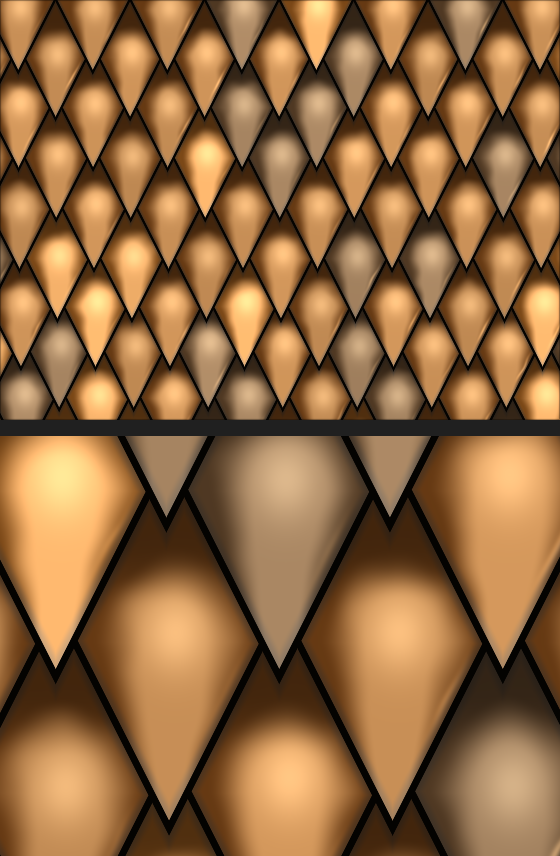
Top, the full canvas; bottom, a detail of the centre.
A WebGL 2 fragment shader for this pattern:

```glsl
#version 300 es
precision highp float;

uniform vec2 u_resolution;
out vec4 outColor;

float hash(vec2 p) {
    vec3 q = fract(vec3(p.xyx) * vec3(0.1031, 0.1030, 0.0973));
    q += dot(q, q.yzx + 33.33);
    return fract((q.x + q.y) * q.z);
}

float noise(vec2 p) {
    vec2 i = floor(p), f = fract(p);
    f = f * f * (3.0 - 2.0 * f);
    return mix(mix(hash(i), hash(i + vec2(1, 0)), f.x),
               mix(hash(i + vec2(0, 1)), hash(i + vec2(1, 1)), f.x), f.y);
}

// Depth of a row's scale tips below the top edge; the last rows crowd together
float tipDepth(float row) {
    float j = row - 3.0;
    return 2.955 + 0.678 * j - 0.166 * pow(clamp(j, 0.0, 4.0) / 4.0, 5.0)
         + (row < 0.5 ? 0.05 : 0.0);
}

// q is measured from the scale's tip, edge is the distance to its own outline
vec3 shadeScale(vec2 q, vec2 id, float edge) {
    float kind = hash(id + 7.3), tone = hash(id + 41.7);
    vec3 body = vec3(0.79, 0.565, 0.34);
    vec3 shade = vec3(0.40, 0.225, 0.075);
    if (kind < 0.25) {
        body = vec3(0.66, 0.525, 0.385);
        shade = vec3(0.31, 0.22, 0.135);
    } else if (kind > 0.84) {
        body = vec3(0.97, 0.70, 0.42);
        shade = vec3(0.48, 0.28, 0.09);
    }
    body *= 0.94 + 0.12 * tone;

    // Teardrop swelling: round above, tapering to the tip
    float x = q.x - 0.03 * smoothstep(0.0, 0.8, q.y);
    float r = q.y > 0.83 ? length(vec2(x / 0.32, (q.y - 0.83) / 0.37))
                         : abs(x) / mix(0.07, 0.32, q.y / 0.83);
    r += 0.16 * (noise(q * 6.0 + id * 9.0) - 0.5);
    shade *= 1.0 - 0.35 * smoothstep(0.9, 1.3, q.y);
    vec3 color = mix(body, shade, smoothstep(0.45, 1.15, r));

    // Soft highlight
    vec2 s = (q - vec2(0.03, 0.88 + 0.05 * (tone - 0.5))) / vec2(0.15, 0.18);
    color += vec3(0.20, 0.19, 0.16) * exp(-dot(s, s));

    // Pale glint along the right flank
    float bend = 0.02 * (noise(vec2(q.y * 7.0, id.x + id.y * 5.0)) - 0.5);
    float across = (edge - 0.05 - bend) / 0.017;
    float along = (q.y - 0.4 - 0.25 * hash(id + 3.1)) / 0.15;
    float glint = exp(-across * across - along * along) * smoothstep(0.0, 0.08, q.x);
    return color + vec3(0.34, 0.28, 0.20) * glint * hash(id + 19.0);
}

void main() {
    // One unit is the width of a scale; depth runs downward
    float unit = 5.636 / u_resolution.y;
    vec2 p = gl_FragCoord.xy * unit;
    p.y = 5.636 - p.y;

    // Upper rows overlap lower ones, so the first hit is the visible scale
    float lineDist = 1.0, edge = 0.0;
    vec2 q = vec2(0.0), id = vec2(0.0);
    for (int i = 0; i < 10; i++) {
        float row = float(i);
        float x = p.x - 0.245 - 0.5 * mod(row, 2.0) - 0.001 * row * row + 0.5;
        q = vec2(fract(x) - 0.5, tipDepth(row) - p.y);
        id = vec2(floor(x) + 20.0, row);
        edge = (q.y - 1.97 * abs(q.x)) / 2.21;
        lineDist = min(lineDist, abs(edge));
        if (edge > 0.0) break;
    }

    vec3 color = shadeScale(q, id, edge);

    // Faint grey haze beside the outlines
    float haze = 1.0 - smoothstep(0.015, 0.06, lineDist);
    color = mix(color, vec3(dot(color, vec3(0.33))), 0.35 * haze);
    color *= 1.0 - 0.1 * haze;

    // Black outlines
    float line = 1.0 - smoothstep(0.0155 - unit * 0.5, 0.0155 + unit * 0.5, lineDist);
    color = mix(color, vec3(0.015, 0.01, 0.005), line);

    // Thin darkened border
    vec2 border = min(gl_FragCoord.xy, u_resolution - gl_FragCoord.xy) * unit;
    color *= mix(0.6, 1.0, smoothstep(0.0, 0.025, min(border.x, border.y)));

    outColor = vec4(clamp(color, 0.0, 1.0), 1.0);
}
```
